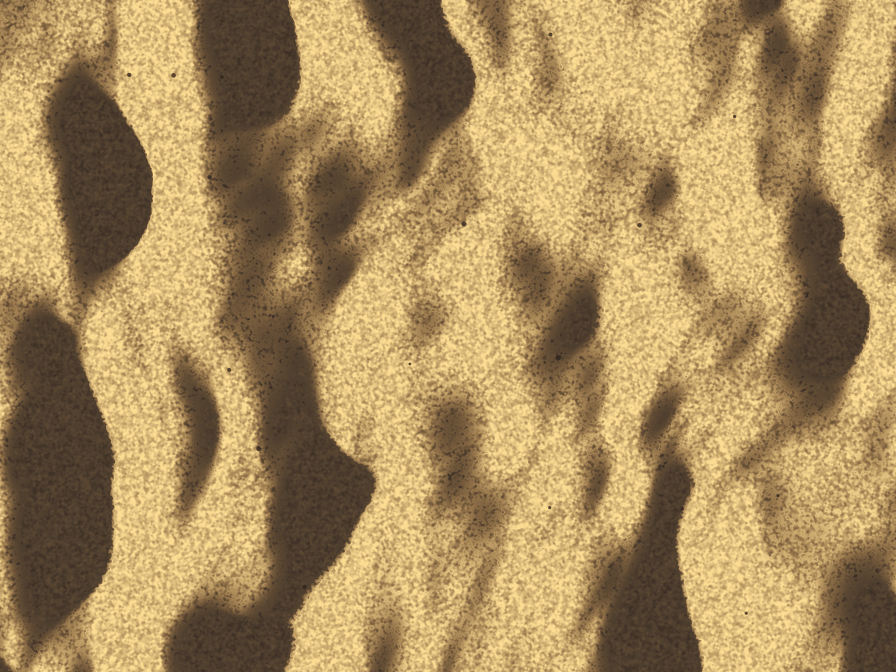
Reproduce this texture procedurally as a WebGL 1 fragment shader.

```glsl
precision highp float;
// Wind-blown sand in low side light: grainy ridges and rounded, shadowed hollows.

uniform vec2 u_resolution;

float hash(vec2 p) {
  vec3 q = fract(p.xyx * vec3(0.1031, 0.1030, 0.0973));
  q += dot(q, q.yzx + 33.33);
  return fract((q.x + q.y) * q.z);
}

float noise(vec2 p) {
  vec2 i = floor(p), f = fract(p);
  f = f * f * (3.0 - 2.0 * f);
  return mix(mix(hash(i), hash(i + vec2(1.0, 0.0)), f.x),
             mix(hash(i + vec2(0.0, 1.0)), hash(i + vec2(1.0)), f.x), f.y);
}

vec2 turn(vec2 p, float angle) {
  float c = cos(angle), s = sin(angle);
  return vec2(c * p.x - s * p.y, s * p.x + c * p.y);
}

// Dune relief: upright ridges, dents leaning the other way, and small ripples.
float relief(vec2 p) {
  return noise(p * vec2(7.8, 4.0) + 11.0)
       + 0.28 * noise(turn(p, 0.45) * vec2(14.0, 8.0) + 47.0)
       + 0.05 * noise(turn(p, 0.6) * vec2(30.0, 13.0) + 83.0);
}

// Sparse dark bits of debris, at most one per cell.
float specks(vec2 p) {
  vec2 cell = floor(p * 14.0);
  vec2 centre = 0.2 + 0.6 * vec2(hash(cell + 5.0), hash(cell + 9.0));
  float radius = 0.01 + 0.03 * hash(cell + 21.0);
  float spot = 1.0 - smoothstep(radius, radius + 0.03, length(fract(p * 14.0) - centre));
  return spot * step(0.95, hash(cell + 31.0));
}

void main() {
  vec2 p = gl_FragCoord.xy / u_resolution.y;

  // Lean the ridges slightly and bend them out of the noise grid.
  vec2 ground = p + vec2(0.09 * p.y, 0.0);
  ground += 0.11 * (vec2(noise(p * 3.6 + 3.0), noise(p * 3.6 + 61.0)) - 0.5);

  // Sand grains of two sizes, turned so that they follow no axis.
  float grain = noise(turn(p, 0.6) * 215.0 + 400.0) - 0.5;
  grain += noise(turn(p, 1.1) * 320.0 + 700.0) - 0.5;

  // Light from the left; its steepness drifts so some areas are flatter.
  float sunSlope = mix(2.7, 3.9, noise(p * 1.7 + 29.0));
  float height = relief(ground);
  float blocked = -1.0;
  for (int i = 1; i <= 22; i++) {
    float reach = 0.01 * float(i);
    float ridge = relief(ground - vec2(reach, 0.0));
    blocked = max(blocked, ridge - height - sunSlope * reach);
  }
  float shadow = smoothstep(-0.018, 0.024, blocked + 0.035 * grain);

  // Slopes facing the light are bright, those turning away fade.
  vec2 e = vec2(0.004, 0.0);
  float slope = (relief(ground + e) - relief(ground - e)) / (2.0 * e.x);
  float facing = 1.0 + slope / sunSlope;
  float lit = 0.2 + 0.77 * smoothstep(-0.2, 1.5, facing + 0.2 * grain);
  lit += 0.4 * grain;
  float shade = 0.0 + 0.13 * grain;
  float tone = clamp(mix(lit, shade, shadow), -0.12, 1.15);
  tone = mix(tone, -0.2, 0.8 * specks(p));

  // Brown shadow to pale gold, with richer ochre halfway.
  vec3 shadowBrown = vec3(0.30, 0.24, 0.18);
  vec3 paleGold = vec3(0.90, 0.78, 0.52);
  vec3 colour = mix(shadowBrown, paleGold, tone);
  colour -= vec3(0.0, 0.035, 0.045) * max(4.0 * tone * (1.0 - tone), 0.0);
  gl_FragColor = vec4(colour, 1.0);
}
```
